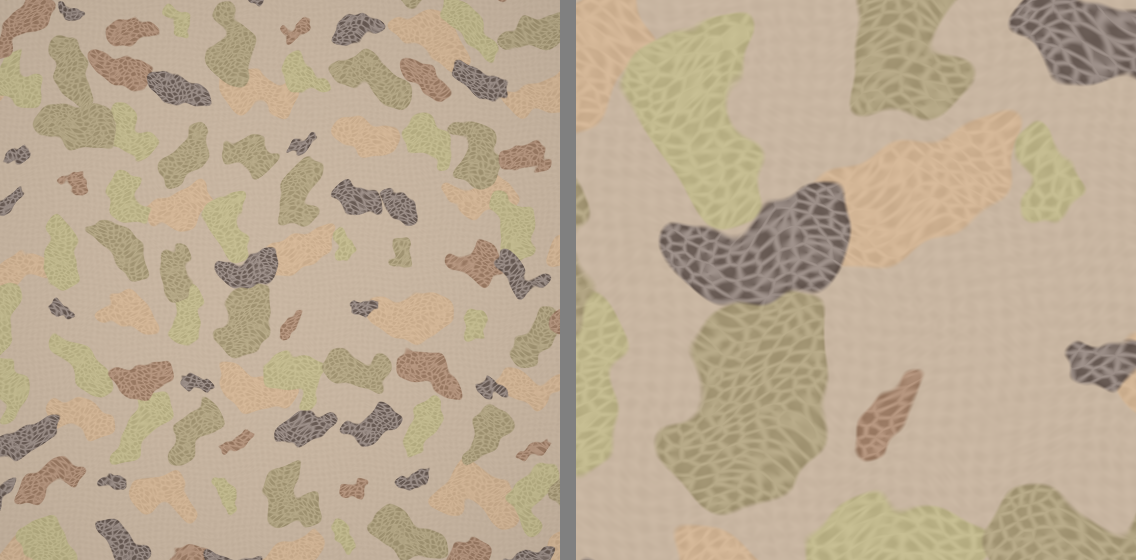
Left, the full canvas; right, a detail of the centre.
Reproduce this pattern procedurally as a three.js fragment shader.

```glsl
varying vec2 vUv;

const float CELLS = 9.6;          // blobs across the canvas
const float JITTER = 0.36;        // scatter of blobs within a cell
const float EDGE = 0.0016;        // half width of the soft outline
const float FIBRE_SCALE = 120.0;  // pen strokes across the canvas
const float WEAVE_SCALE = 190.0;  // cloth threads across the canvas
const float WEAVE_DEPTH = 0.010;
const float VIGNETTE = 0.13;

const vec3 CLOTH = vec3(0.785, 0.712, 0.632);
const vec3 PEACH = vec3(0.815, 0.700, 0.575);
const vec3 LIME  = vec3(0.745, 0.710, 0.540);
const vec3 OLIVE = vec3(0.675, 0.622, 0.490);
const vec3 BROWN = vec3(0.660, 0.535, 0.445);
const vec3 SLATE = vec3(0.510, 0.458, 0.432);

float hash(vec2 p) {
  return fract(sin(dot(p, vec2(127.1, 311.7))) * 43758.55);
}

vec2 hash2(vec2 p) {
  return vec2(hash(p), hash(p + 57.3));
}

float smoothMin(float a, float b, float k) {
  float h = max(k - abs(a - b), 0.0) / k;
  return min(a, b) - 0.25 * h * h * k;
}

// Cellular noise: gap between the two nearest points, zero on cell borders
float cellGap(vec2 p) {
  vec2 base = floor(p);
  float near = 9.0, second = 9.0;
  for (int j = -1; j <= 1; j++) {
    for (int i = -1; i <= 1; i++) {
      vec2 id = base + vec2(float(i), float(j));
      float d = length(id + hash2(id) - p);
      second = min(second, max(near, d));
      near = min(near, d);
    }
  }
  return second - near;
}

// Curled pen strokes, centred on zero
float penStrokes(vec2 uv) {
  vec2 p = uv * FIBRE_SCALE;
  p += 0.9 * sin(p.yx * 0.55 + 1.7 * sin(p * 0.19));
  return 0.52 - smoothstep(0.0, 0.65, cellGap(p * vec2(0.8, 1.15)));
}

// Bent, lobed pebble about 2.7 units long
float pebble(vec2 p, vec2 seed) {
  vec2 a = hash2(seed + 3.1), b = hash2(seed + 8.7);
  p += 0.10 * sin(p.yx * 4.3 + 6.28 * a) + 0.04 * sin(p.yx * 8.1 + 6.28 * b);
  float bend = (b.x - 0.5) * 0.9;
  float d = length(p - vec2(-0.75, -bend)) - mix(0.48, 0.78, a.x);
  d = smoothMin(d, length(p - vec2(0.0, bend * 0.6)) - mix(0.45, 0.66, b.y), 0.5);
  return smoothMin(d, length(p - vec2(0.85, -bend * 0.5)) - mix(0.26, 0.58, a.y), 0.5);
}

// Distance to the nearest blob of one kind, in cell units
float blobs(vec2 p, float kind, float size, float slant, float spread, float smallShare) {
  vec2 base = floor(p);
  float nearest = 9.0;
  for (int j = -1; j <= 1; j++) {
    for (int i = -1; i <= 1; i++) {
      vec2 id = base + vec2(float(i), float(j));
      float slot = floor(mod(id.x + 2.0 * id.y + 0.5, 5.0));
      if (hash(id + 21.4) < 0.2) slot = floor(5.0 * hash(id + 33.8));
      if (abs(slot - kind) > 0.5) continue;
      vec2 q = p - id - 0.5 - JITTER * (hash2(id + 5.2) - 0.5);
      float angle = slant + spread * (2.0 * hash(id + 12.6) - 1.0);
      float c = cos(angle), s = sin(angle);
      q = vec2(c * q.x + s * q.y, c * q.y - s * q.x);
      q.x *= hash(id + 44.9) < 0.5 ? -1.0 : 1.0;
      float scale = size * mix(0.88, 1.14, hash(id + 71.5));
      if (hash(id + 62.3) < smallShare) scale *= 0.52;
      nearest = min(nearest, scale * pebble(q / scale, id));
    }
  }
  return nearest;
}

// Ink one kind of blob over the colour below, slightly darker at the rim
vec3 ink(vec3 under, vec3 tint, float cellDist, float strokes, float depth) {
  float d = cellDist / CELLS;
  float rim = smoothstep(-0.005, 0.0, d);
  vec3 shade = tint + depth * (strokes - 0.25 * rim);
  return mix(shade, under, smoothstep(-EDGE, EDGE, d));
}

void main() {
  // Drift the grid so that rows do not line up
  vec2 p = vUv * CELLS + 0.35;
  p += 0.16 * sin(p.yx * 1.3 + vec2(0.4, 2.1)) + 0.08 * sin(p.yx * 2.7 + vec2(3.0, 1.2));
  float strokes = penStrokes(vUv);

  // Blobs from the palest to the darkest
  vec3 color = CLOTH;
  color = ink(color, PEACH, blobs(p, 0.0, 0.50, 0.00, 0.35, 0.08), strokes, 0.035);
  color = ink(color, LIME,  blobs(p, 1.0, 0.44, 1.75, 0.75, 0.15), strokes, 0.050);
  color = ink(color, OLIVE, blobs(p, 2.0, 0.46, 2.10, 1.30, 0.08), strokes, 0.080);
  color = ink(color, BROWN, blobs(p, 3.0, 0.39, 0.00, 0.80, 0.28), strokes, 0.110);
  color = ink(color, SLATE, blobs(p, 4.0, 0.36, -0.10, 0.50, 0.25), strokes, 0.200);

  // Cloth weave and gentle darkening to the borders
  vec2 thread = sin(vUv * WEAVE_SCALE * 3.14159 + 2.0 * sin(vUv.yx * 37.0));
  color += WEAVE_DEPTH * (0.5 * (thread.x + thread.y) + strokes);
  vec2 offset = vUv - 0.5;
  color *= 1.0 - VIGNETTE * dot(offset, offset);
  gl_FragColor = vec4(color, 1.0);
}
```
